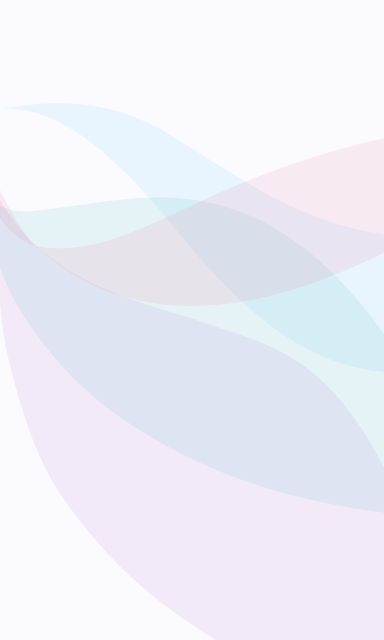
A Shadertoy shader for this background:

```glsl
// Cubic Hermite curve through four knots of (x, height, slope)
float curve(float x, vec3 k[4]) {
    int i = x < k[1].x ? 0 : (x < k[2].x ? 1 : 2);
    vec3 a = k[i], b = k[i + 1];
    float span = b.x - a.x;
    float t = (x - a.x) / span, s = 1.0 - t;
    return s * s * ((1.0 + 2.0 * t) * a.y + t * span * a.z)
         + t * t * ((1.0 + 2.0 * s) * b.y - s * span * b.z);
}

// Smooth coverage of the area under a curve
float below(vec2 p, vec3 k[4]) {
    float d = curve(p.x, k) - p.y;
    return clamp(0.5 + d / length(vec2(dFdx(d), dFdy(d))), 0.0, 1.0);
}

// Area between two edges, which may cross
float ribbon(vec2 p, vec3 edgeA[4], vec3 edgeB[4]) {
    return abs(below(p, edgeA) - below(p, edgeB));
}

void mainImage(out vec4 fragColor, in vec2 fragCoord) {
    vec2 p = fragCoord / iResolution.xy;
    vec3 color = vec3(0.984, 0.984, 1.0);

    // Violet sweep
    float violet = ribbon(p,
        vec3[4](vec3(0.0, 0.6875, -1.02), vec3(0.13, 0.598, -0.45),
                vec3(0.543, 0.4935, -0.21), vec3(1.0, 0.2695, -1.17)),
        vec3[4](vec3(0.0, 0.525, -6.0), vec3(0.0326, 0.414, -2.34),
                vec3(0.174, 0.2135, -0.84), vec3(1.0, -0.195, -0.66)));
    color = mix(color, vec3(0.75, 0.54, 0.843), 0.15 * violet);

    // Sky blue wave
    float blue = ribbon(p,
        vec3[4](vec3(0.0, 0.829, 0.12), vec3(0.435, 0.792, -0.36),
                vec3(0.717, 0.69, -0.31), vec3(1.0, 0.634, -0.078)),
        vec3[4](vec3(0.0, 0.829, 0.06), vec3(0.457, 0.642, -0.74),
                vec3(0.728, 0.481, -0.42), vec3(1.0, 0.419, -0.05)));
    color = mix(color, vec3(0.365, 0.757, 0.969), 0.12 * blue);

    // Teal leaf
    float teal = ribbon(p,
        vec3[4](vec3(0.0, 0.678, -0.24), vec3(0.087, 0.6705, 0.06),
                vec3(0.413, 0.6914, 0.0), vec3(1.0, 0.478, -0.84)),
        vec3[4](vec3(0.0, 0.581, -1.56), vec3(0.109, 0.466, -0.78),
                vec3(0.435, 0.303, -0.33), vec3(1.0, 0.199, -0.08)));
    color = mix(color, vec3(0.3, 0.72, 0.706), 0.12 * teal);

    // Pink ribbon, twisted near the left side
    float pink = ribbon(p,
        vec3[4](vec3(0.0, 0.659, -0.84), vec3(0.152, 0.612, 0.0),
                vec3(0.543, 0.691, 0.275), vec3(1.0, 0.784, 0.13)),
        vec3[4](vec3(0.0, 0.703, -1.2), vec3(0.098, 0.613, -0.53),
                vec3(0.5, 0.522, 0.0), vec3(1.0, 0.605, 0.29)));
    color = mix(color, vec3(0.906, 0.54, 0.66), 0.15 * pink);

    fragColor = vec4(color, 1.0);
}
```
